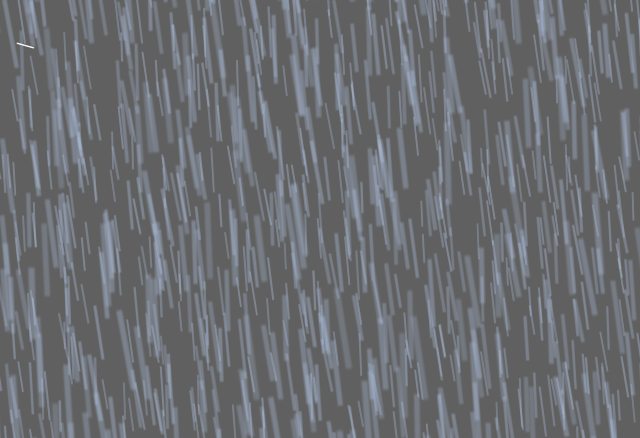
A Shadertoy shader for this pattern:

```glsl
// Slanted rain over flat grey: thin crisp drops and wide blurred ones.
// Several jittered grids are overlaid; each cell holds one streak, drawn
// as a soft segment, and overlapping streaks build up like thin glass.

const int LAYERS = 8;
const vec2 CELL = vec2(0.1, 0.15);   // in canvas heights

// Integer hash giving three values from 0 to 1
vec3 hash3(ivec3 seed) {
    uvec3 v = uvec3(seed + 1000) * 1664525u + 1013904223u;
    v.x += v.y * v.z; v.y += v.z * v.x; v.z += v.x * v.y;
    v ^= v >> 16u;
    v.x += v.y * v.z; v.y += v.z * v.x; v.z += v.x * v.y;
    return vec3(v >> 8u) / 16777216.0;
}

// Coverage of a segment through the origin with blurred sides and ends
float streak(vec2 p, vec2 dir, float halfLength, float halfWidth, float blur) {
    float along = abs(dot(p, dir)) - halfLength;
    float across = abs(p.x * dir.y - p.y * dir.x);
    float side = 1.0 - smoothstep(halfWidth - blur, halfWidth + blur, across);
    float end = 1.0 - smoothstep(-2.0 * blur, blur, along);
    return side * end;
}

// Share of light that passes all streaks of one grid
float layerClear(vec2 p, int layer, float pixel) {
    vec2 grid = p / CELL + 7.0 * hash3(ivec3(layer, 71, 13)).xy;
    ivec2 home = ivec2(floor(grid));
    float clear = 1.0;
    for (int y = -1; y <= 1; y++)
    for (int x = -1; x <= 1; x++) {
        ivec2 cell = home + ivec2(x, y);
        vec3 place = hash3(ivec3(cell, layer));
        vec3 shape = hash3(ivec3(cell, layer + 50));
        float size = pow(place.z, 2.5);            // mostly thin drops
        vec2 offset = (grid - vec2(cell) - place.xy) * CELL;
        vec2 dir = normalize(vec2(-mix(0.02, 0.2, shape.x), 1.0));
        float halfLength = 0.03 + 0.027 * shape.y + 0.045 * size;
        float halfWidth = 0.0021 + 0.005 * size;
        float blur = max(0.0014 + 0.003 * size, 0.6 * pixel);
        float opacity = mix(0.28, 0.4, shape.z) - 0.06 * size;
        clear *= 1.0 - opacity * streak(offset, dir, halfLength, halfWidth, blur);
    }
    return clear;
}

void mainImage(out vec4 fragColor, in vec2 fragCoord) {
    vec2 p = fragCoord / iResolution.y;
    float pixel = 1.0 / iResolution.y;

    // Rain
    float clear = 1.0;
    for (int i = 0; i < LAYERS; i++) clear *= layerClear(p, i, pixel);
    vec3 sky = vec3(0.376);
    vec3 water = vec3(0.69, 0.765, 0.89);
    vec3 color = mix(water, sky, clear);

    // One short white dash near the upper left corner
    vec2 dashDir = normalize(vec2(1.0, -0.28));
    float dash = streak(p - vec2(0.058, 0.896), dashDir, 0.021, 0.0016, 0.6 * pixel);
    color = mix(color, vec3(0.97), dash);

    fragColor = vec4(color, 1.0);
}
```
